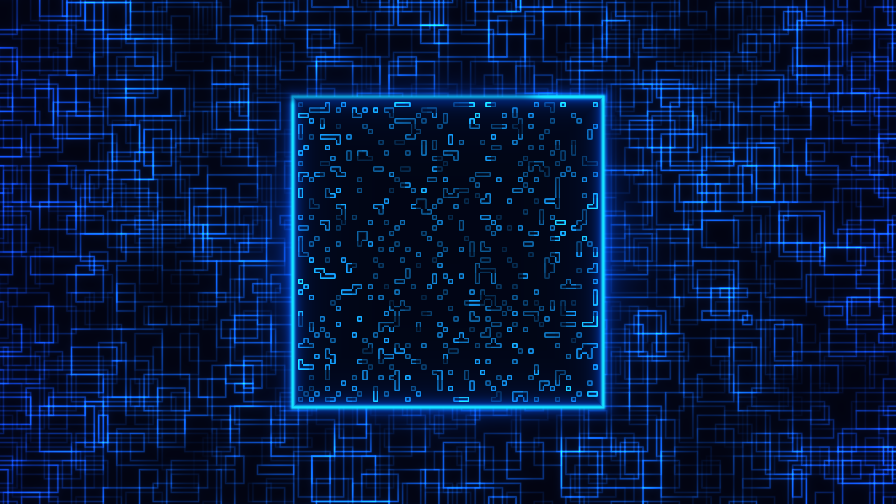
Give the GLSL for this background, as a Shadertoy shader.

```glsl
// A glowing square frame over a dark field of overlapping circuit outlines.
// The field is layers of hashed, grid-snapped rectangles; the frame holds a fine
// binary mosaic whose merged cells are outlined. Lengths are in canvas heights.

const float HALF_SIDE = 0.308;      // half side of the frame
const float FRAME_WIDTH = 0.0042;
const float TRACE_WIDTH = 0.0018;
const float TRACE_GRID = 0.009;     // rectangles snap to this pitch
const float TRACE_CELL = 0.150;     // pitch of the coarsest layer
const float LAYER_RATIO = 0.70;
const int LAYERS = 4;
const float MOSAIC_COUNT = 58.0;    // cells across the frame
const float MOSAIC_DENSITY = 0.20;
const float MOSAIC_ROUNDING = 0.22; // in cells
const vec2 QUIET_CORNERS = vec2(0.51, 0.42);  // mirrored dark patches
const vec2 QUIET_LEFT = vec2(-0.55, -0.07);
const vec2 QUIET_RIGHT = vec2(0.69, -0.29);
const vec3 NIGHT = vec3(0.008, 0.012, 0.062);
const vec3 INNER_NIGHT = vec3(0.004, 0.020, 0.080);
const vec3 TRACE_BLUE = vec3(0.045, 0.34, 0.82);
const vec3 TRACE_VIOLET = vec3(0.05, 0.24, 0.76);
const vec3 MOSAIC_BLUE = vec3(0.08, 0.66, 1.0);
const vec3 GLOW_BLUE = vec3(0.0, 0.28, 0.88);
const vec3 CORE_CYAN = vec3(0.09, 0.90, 1.0);

float hash(vec2 p) {
    vec3 q = fract(p.xyx * vec3(0.1031, 0.1030, 0.0973));
    q += dot(q, q.yzx + 33.33);
    return fract((q.x + q.y) * q.z);
}

vec2 hash2(vec2 p) {
    return vec2(hash(p + 17.3), hash(p + 71.9));
}

float corner(vec2 cell, vec2 offset) {
    float a = 6.2832 * hash(cell + 40.0);
    return dot(vec2(cos(a), sin(a)), offset);
}

// Gradient noise, roughly -0.7 to 0.7
float noise(vec2 p) {
    vec2 i = floor(p), f = p - i;
    vec2 u = f * f * f * (f * (f * 6.0 - 15.0) + 10.0);
    vec2 e = vec2(1.0, 0.0);
    return mix(mix(corner(i, f), corner(i + e, f - e), u.x),
               mix(corner(i + e.yx, f - e.yx), corner(i + 1.0, f - 1.0), u.x), u.y);
}

float boxDistance(vec2 p, vec2 halfSize) {
    vec2 q = abs(p) - halfSize;
    return length(max(q, 0.0)) + min(max(q.x, q.y), 0.0);
}

// Soft line that keeps its energy when thinner than a pixel
float line(float d, float width) {
    float w = max(width, 0.75 / iResolution.y);
    return exp(-d * d / (w * w)) * width / w;
}

float spot(vec2 offset, float radius) {
    return exp(-dot(offset, offset) / (radius * radius));
}

// Field activity: 1 in busy areas, near 0 in the quiet patches
float activity(vec2 p) {
    float quiet = spot(abs(p) - QUIET_CORNERS, 0.10)
                + spot(p - QUIET_LEFT, 0.10) + spot(p - QUIET_RIGHT, 0.10);
    return 1.0 - 0.75 * min(quiet, 1.0);
}

// One layer of random rectangle outlines
float traces(vec2 p, float pitch, float seed) {
    float sum = 0.0;
    vec2 home = floor(p / pitch);
    for (int j = -1; j <= 1; j++)
    for (int i = -1; i <= 1; i++) {
        vec2 cell = home + vec2(i, j);
        vec2 key = cell + 100.0 + seed * 37.0;
        vec2 center = (cell + hash2(key)) * pitch;
        vec2 halfSize = pitch * mix(vec2(0.13), vec2(0.8, 0.65), hash2(key + 9.0));
        center = floor(center / TRACE_GRID + 0.5) * TRACE_GRID;
        halfSize = ceil(halfSize / TRACE_GRID) * TRACE_GRID;
        float present = step(hash(key + 5.0), 0.75);
        float power = mix(0.17, 0.9, pow(hash(key + 3.0), 1.8));
        float d = abs(boxDistance(p - center, halfSize));
        sum += present * power * (line(d, TRACE_WIDTH) + 0.07 * exp(-d / 0.008));
    }
    return sum;
}

float filled(vec2 cell) {
    vec2 q = abs(cell + 0.5) / (0.5 * MOSAIC_COUNT);
    float rim = smoothstep(0.75, 1.0, max(q.x, q.y));
    return step(max(q.x, q.y), 0.98) * step(hash(cell + 300.0), MOSAIC_DENSITY + 0.1 * rim);
}

// Rounded outlines of merged cells: only sides facing an empty neighbour count
float mosaic(vec2 p) {
    float size = 2.0 * HALF_SIDE / MOSAIC_COUNT;
    vec2 cell = floor(p / size), f = p / size - cell - 0.5;
    vec2 q = vec2(-1.0);
    for (int k = -1; k <= 1; k += 2) {
        vec2 reach = f * float(k) - 0.4 + MOSAIC_ROUNDING;
        if (filled(cell + vec2(k, 0)) < 0.5) q.x = max(q.x, reach.x);
        if (filled(cell + vec2(0, k)) < 0.5) q.y = max(q.y, reach.y);
    }
    float d = length(max(q, 0.0)) + min(max(q.x, q.y), 0.0) - MOSAIC_ROUNDING;
    float power = mix(0.25, 1.1, hash(floor(cell / 2.0) + 500.0));
    return filled(cell) * power * line(d * size, 0.0021);
}

void mainImage(out vec4 fragColor, in vec2 fragCoord) {
    vec2 p = (fragCoord - 0.5 * iResolution.xy) / iResolution.y;
    float d = boxDistance(p, vec2(HALF_SIDE));
    float inside = smoothstep(0.5, -0.5, d * iResolution.y);

    // Circuit field, more violet toward the far sides
    float field = 0.0;
    for (int i = 0; i < LAYERS; i++)
        field += traces(p, TRACE_CELL * pow(LAYER_RATIO, float(i)), float(i) + 1.0);
    field *= activity(p) * (0.95 + 0.6 * noise(p * 14.0 + 60.0));
    vec3 tint = mix(TRACE_BLUE, TRACE_VIOLET, smoothstep(0.55, 0.9, abs(p.x)));
    vec3 outer = NIGHT + tint * field * mix(0.4, 1.0, smoothstep(0.0, 0.1, d));

    // Mosaic, brighter toward the rim
    float rim = exp(d / 0.05);
    float shade = clamp(0.8 + 0.7 * noise(p * 8.0 + 30.0) + 0.4 * rim, 0.2, 1.3);
    vec3 inner = INNER_NIGHT + MOSAIC_BLUE * mosaic(p) * shade + GLOW_BLUE * 0.13 * rim;
    vec3 color = mix(outer, inner, inside);

    // Halo swells beside the middle of each side, widest at left and right
    float lateral = step(abs(p.y), abs(p.x));
    float along = min(abs(p.x), abs(p.y));
    float swell = 0.06 + mix(0.14, 0.32, lateral) * exp(-along * along / 0.03);
    float reach = mix(0.035, 0.05, lateral);
    color += GLOW_BLUE * swell * exp(-max(d, 0.0) / reach) * (1.0 - inside);

    // Frame core and tight glow; the upper edge is dim up to its right end
    float topEdge = smoothstep(0.29, 0.305, p.y);
    float power = mix(1.0, mix(0.6, 1.1, smoothstep(0.14, 0.2, p.x)), topEdge);
    color += GLOW_BLUE * 0.8 * power * exp(-abs(d) / 0.010);
    color = mix(color, CORE_CYAN, min(1.0, power * line(d, FRAME_WIDTH)));
    fragColor = vec4(clamp(color, 0.0, 1.0), 1.0);
}
```
